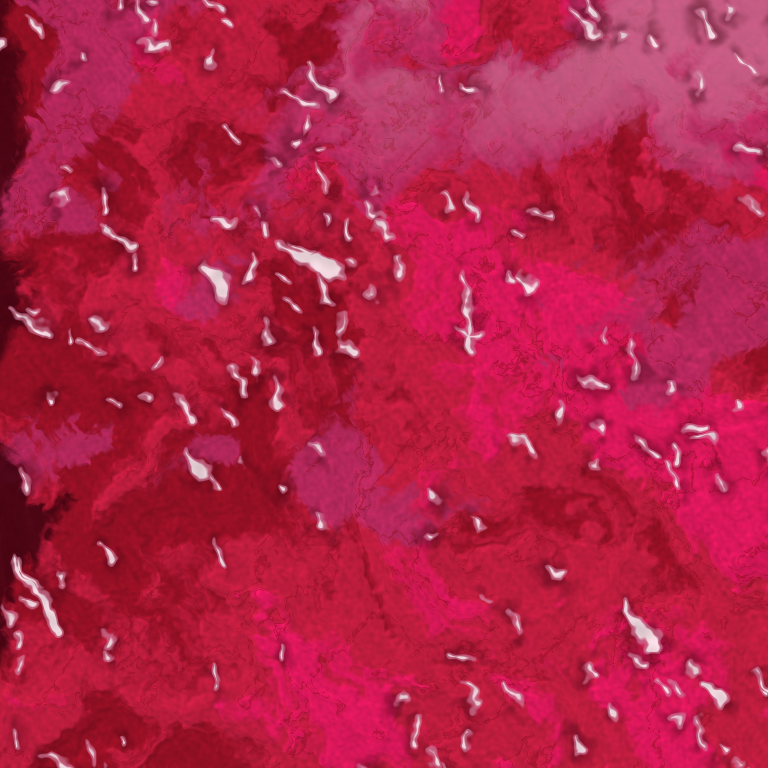
This texture is drawn by a Shadertoy shader. Its source:

```glsl
// Thick glossy crimson paint: marbled smears, dark hollows and broken wet highlights.

const vec3 HOLLOW  = vec3(0.24, 0.01, 0.06);
const vec3 WINE    = vec3(0.58, 0.06, 0.14);
const vec3 CRIMSON = vec3(0.74, 0.11, 0.24);
const vec3 HOT     = vec3(0.85, 0.09, 0.35);
const vec3 MAUVE   = vec3(0.71, 0.16, 0.37);
const vec3 MILK    = vec3(0.81, 0.47, 0.60);
const vec3 GLOSS   = vec3(0.95, 0.85, 0.88);

const float SMEAR_SCALE = 3.2;    // smears across the canvas
const float SMEAR_WARP  = 0.65;   // how strongly they curl
const float DRAG_ANGLE  = -0.98;  // main knife direction
const float RELIEF      = 0.55;   // strength of the surface shading
const float EDGE        = 0.0016; // softness of highlight edges

vec2 hash2(vec2 p) {
    vec3 h = fract(p.xyx * vec3(0.1031, 0.1030, 0.0973));
    h += dot(h, h.yzx + 33.33);
    return fract((h.xx + h.yz) * h.zy);
}

mat2 rotation(float a) {
    float c = cos(a), s = sin(a);
    return mat2(c, -s, s, c);
}

float cornerSlope(vec2 cell, vec2 offset) {
    float a = 6.2832 * hash2(cell).x;
    return dot(vec2(cos(a), sin(a)), offset);
}

float gradientNoise(vec2 p) {
    vec2 i = floor(p), f = fract(p);
    vec2 u = f * f * f * (f * (f * 6.0 - 15.0) + 10.0);
    vec2 e = vec2(1.0, 0.0);
    return mix(mix(cornerSlope(i, f), cornerSlope(i + e, f - e), u.x),
               mix(cornerSlope(i + e.yx, f - e.yx), cornerSlope(i + 1.0, f - 1.0), u.x), u.y);
}

float fbm(vec2 p) {
    float sum = 0.0, amp = 1.0;
    for (int k = 0; k < 6; k++) {
        sum += amp * gradientNoise(p);
        p = rotation(0.6) * p * 2.03 + 17.3;
        amp *= 0.54;
    }
    return sum;
}

// Curled paint field, stretched along the knife direction
float smear(vec2 p) {
    vec2 q = rotation(DRAG_ANGLE) * p * SMEAR_SCALE;
    vec2 curl = vec2(fbm(q + 3.7), fbm(q + 41.2));
    return fbm(q * vec2(0.8, 1.5) + SMEAR_WARP * curl + 9.0);
}

// Distance to tapered strokes scattered on a jittered grid
float strokes(vec2 p, float scale, float density, float thickness) {
    vec2 base = floor(p * scale);
    float nearest = 1.0;
    for (int j = -1; j <= 1; j++)
    for (int i = -1; i <= 1; i++) {
        vec2 cell = base + vec2(i, j);
        vec2 place = hash2(cell + 5.0), form = hash2(cell + 71.0), pick = hash2(cell + 139.0);
        float cluster = clamp(0.6 + 2.6 * gradientNoise(cell / scale * 4.5 + 8.0), 0.0, 1.4);
        if (pick.x > density * cluster) continue;
        vec2 q = rotation(DRAG_ANGLE + 1.3 * (form.x - 0.5)) * (p * scale - cell - place);
        float halfLength = mix(0.08, 0.46, form.y * form.y);
        float along = clamp(q.x / halfLength, -1.0, 1.0);
        float width = thickness * mix(0.5, 1.3, pick.y) * (0.65 + 0.35 * along);
        nearest = min(nearest, length(q - vec2(along * halfLength, 0.0)) - width);
    }
    return nearest / scale;
}

void mainImage(out vec4 fragColor, in vec2 fragCoord) {
    vec2 p = fragCoord / iResolution.y;
    vec2 pos = fragCoord / iResolution.xy;

    // Base colours, brighter towards the right
    float field = smear(p);
    float slope = field - smear(p + vec2(-0.003, 0.004));
    float tone = field + 0.62 * (pos.x - 0.5);
    float patches = fbm(p * 4.0 + 0.35 * field + 60.0);
    vec3 color = mix(WINE, CRIMSON, smoothstep(-0.34, -0.08, tone));
    color = mix(color, HOT, smoothstep(0.16, 0.34, tone));
    float mauve = patches + 0.75 * (pos.y - 0.72);
    color = mix(color, MAUVE, 0.9 * smoothstep(0.08, 0.24, mauve));

    // Marbled veins and fine drag marks
    float vein = abs(fbm(p * 7.0 + 0.8 * field + 25.0));
    color = mix(color, WINE, 0.55 * (1.0 - smoothstep(0.0, 0.05, vein)));
    float drag = gradientNoise(rotation(DRAG_ANGLE) * p * vec2(16.0, 120.0) + 3.0 * field);
    float grain = gradientNoise(p * 150.0);
    color *= 1.0 + 0.09 * drag + 0.08 * grain + clamp(RELIEF * slope, -0.2, 0.2);

    // Dark hollows, deepest along the left side
    float hollow = 0.75 * fbm(p * 5.0 + 0.5 * field + 90.0) + 0.75 * exp(-14.0 * pos.x);
    color = mix(color, HOLLOW, 0.85 * smoothstep(0.46, 0.72, hollow));

    // Milky streaks near the upper right
    float milkZone = smoothstep(0.72, 1.0, pos.y + 0.12 * patches) * smoothstep(0.2, 0.6, pos.x);
    color = mix(color, MILK, 0.65 * milkZone * smoothstep(0.05, 0.45, patches - 0.3 * field));

    // Wet highlights with ragged rims and dark surrounds
    vec2 bend = vec2(gradientNoise(p * 15.0), gradientNoise(p * 15.0 + 33.0));
    vec2 chip = vec2(gradientNoise(p * 52.0 + 7.0), gradientNoise(p * 52.0 + 81.0));
    vec2 g = p + 0.022 * bend + 0.009 * chip;
    float gloss = min(strokes(g, 7.5, 0.5, 0.055), strokes(g + 0.37, 25.0, 0.33, 0.095));
    gloss += 0.0035 * gradientNoise(p * 95.0);
    float surround = 1.0 - smoothstep(0.0, 0.024, gloss + 0.012 * bend.x);
    color = mix(color, HOLLOW, 0.42 * surround * smoothstep(-0.25, 0.3, bend.y + chip.x));
    color = mix(color, MILK, 0.7 * (1.0 - smoothstep(0.0, 2.0 * EDGE, gloss - 0.001)));
    float shine = 1.0 - smoothstep(-EDGE, EDGE, gloss + 0.001);
    color = mix(color, GLOSS * (0.97 + 0.14 * chip.y), shine);

    fragColor = vec4(clamp(color, 0.0, 1.0), 1.0);
}
```
